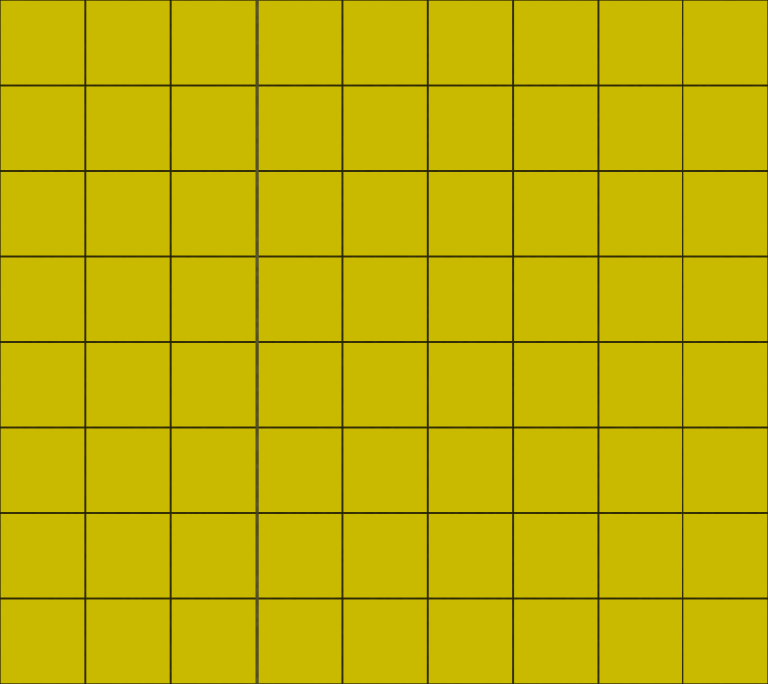
Write a Shadertoy shader that draws this pattern.

```glsl
// Seamless mustard tile grid, nine by eight, with thin dark, slightly worn joints.

float hash(vec2 p) {
    vec3 q = fract(p.xyx * vec3(0.1031, 0.1030, 0.0973));
    q += dot(q, q.yzx + 33.33);
    return fract((q.x + q.y) * q.z);
}

// One-dimensional value noise along a joint, repeating after a whole period
float wear(float t, float period, float seed) {
    float i = floor(t), f = fract(t);
    float a = hash(vec2(mod(i, period), seed));
    float b = hash(vec2(mod(i + 1.0, period), seed));
    return mix(a, b, f * f * (3.0 - 2.0 * f));
}

// Antialiased coverage of a line with the given half width
float stroke(float dist, float halfWidth, float pixel) {
    return clamp((halfWidth - abs(dist)) / pixel + 0.5, 0.0, 1.0);
}

void mainImage(out vec4 fragColor, in vec2 fragCoord) {
    const vec2 cells = vec2(9.0, 8.0);
    vec2 p = fragCoord / iResolution.xy * cells;
    vec2 pixel = cells / iResolution.xy;
    vec2 nearest = floor(p + 0.5);
    vec2 joint = mod(nearest, cells);
    vec2 dist = p - nearest;

    // Upright joints: the middle ones sit a little to the right
    if (joint.x > 2.5 && joint.x < 7.5) dist.x -= 0.013;

    // The third joint is wide and grey; the outer ones are narrow
    bool wide = joint.x == 3.0;
    vec2 halfWidth = vec2(0.0115);
    if (wide) halfWidth.x = 0.019;
    if (joint.x == 0.0 || joint.x == 8.0) halfWidth.x = 0.008;
    if (joint.y == 0.0) halfWidth.y = 0.008;

    // Fine speckle along each joint
    float wearX = wear(p.y * 20.0, cells.y * 20.0, joint.x + 3.0);
    float wearY = wear(p.x * 20.0, cells.x * 20.0, joint.y + 41.0);
    vec3 ink = vec3(0.15, 0.135, 0.025);
    vec3 inkX = wide ? vec3(0.30, 0.29, 0.16) : ink;
    inkX *= 0.8 + 0.4 * wearX;
    vec3 inkY = ink * (0.8 + 0.4 * wearY);

    // Flat tile colour under the joints
    vec3 color = vec3(0.79, 0.73, 0.0);
    color = mix(color, inkY, stroke(dist.y, halfWidth.y, pixel.y) * (0.86 + 0.14 * wearY));
    color = mix(color, inkX, stroke(dist.x, halfWidth.x, pixel.x) * (0.86 + 0.14 * wearX));
    fragColor = vec4(color, 1.0);
}
```
